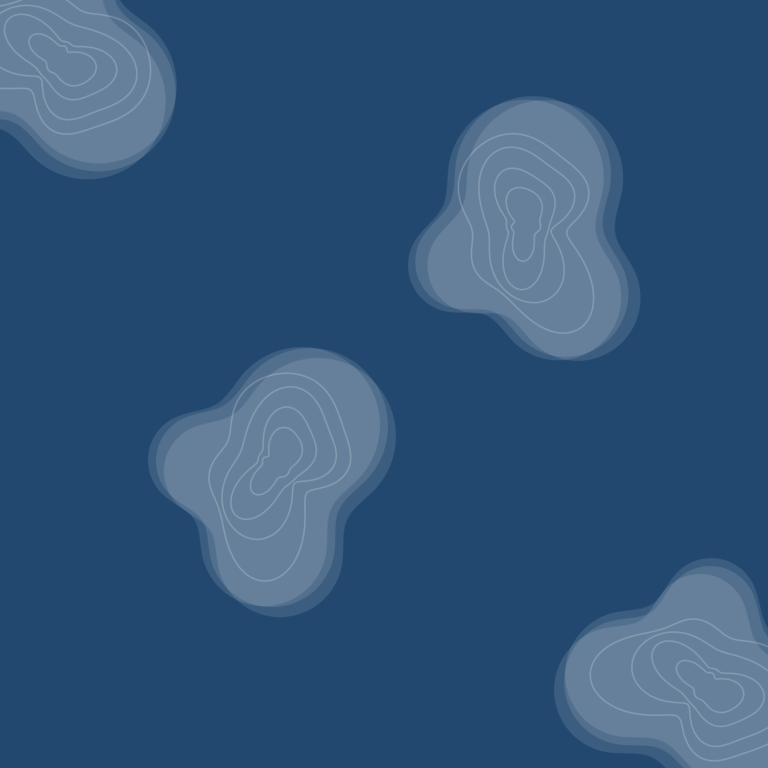
Give the GLSL for this pattern, as a three.js fragment shader.

```glsl
// Pale translucent islands on deep blue, each with four nested contour lines.
// One island is three shifted smooth unions of circles; its contours are polar
// curves built from a few harmonics. A loop places rotated copies of it.

#define UNITS 768.0        // island drawing units across the canvas
#define SOFTNESS 0.8       // half width of a smoothed edge, in units
#define BLEND 46.0         // rounding of the necks between lobes
#define LINE_HALF 0.75     // half width of a contour line
#define LAYER_ALPHA 0.115
#define LINE_ALPHA 0.21
#define SEA vec3(0.133, 0.282, 0.435)
#define MIST vec3(1.0)

varying vec2 vUv;

float cover(float d) {
  return 1.0 - smoothstep(-SOFTNESS, SOFTNESS, d);
}

float smoothUnion(float a, float b) {
  float h = max(BLEND - abs(a - b), 0.0) / BLEND;
  return min(a, b) - 0.25 * h * h * BLEND;
}

// Three-lobed island outline
float island(vec2 p) {
  float head = length(p - vec2(27.0, 38.0)) - 78.0;
  float foot = length(p - vec2(-11.0, -80.0)) - 63.0;
  float arm = length(p - vec2(-80.0, 3.0)) - 47.0;
  return smoothUnion(smoothUnion(head, foot), arm);
}

// Adds one harmonic to the four contour radii and to their slopes
void harmonic(float k, float angle, vec4 a, vec4 b, inout vec4 radius, inout vec4 slope) {
  float c = cos(k * angle);
  float s = sin(k * angle);
  radius += a * c + b * s;
  slope += k * (b * c - a * s);
}

// Coverage of the four contour lines, innermost in x
float contours(vec2 p) {
  float angle = atan(p.y, p.x);
  vec4 radius = vec4(22.5, 37.3, 56.5, 75.9);
  vec4 slope = vec4(0.0);
  harmonic(1.0, angle, vec4(3.5, 3.8, 2.0, 1.6), vec4(1.7, -0.1, 2.3, -2.4), radius, slope);
  harmonic(2.0, angle, vec4(-4.3, -8.3, -10.3, -16.8), vec4(10.5, 16.9, 17.5, 13.7), radius, slope);
  harmonic(3.0, angle, vec4(0.9, 4.5, 5.8, 5.0), vec4(-1.7, -3.8, 0.2, 6.2), radius, slope);
  harmonic(4.0, angle, vec4(-1.3, -1.1, 4.3, 9.6), vec4(-2.4, -3.3, -2.7, -1.0), radius, slope);
  harmonic(5.0, angle, vec4(0.1, 1.2, 1.7, -0.1), vec4(2.7, 3.3, -1.1, -5.0), radius, slope);

  // Dividing by the slope keeps the line width even
  vec4 steepness = slope / radius;
  vec4 d = abs(length(p) - radius) / sqrt(1.0 + steepness * steepness);
  float nearest = min(min(d.x, d.y), min(d.z, d.w));
  return cover(nearest - LINE_HALF);
}

void main() {
  // Each column: centre x, centre y, turn in radians
  mat4 poses = mat4(
    0.079, 0.924, -1.571, 0.0,
    0.682, 0.708, 0.576, 0.0,
    0.358, 0.397, 0.0, 0.0,
    0.922, 0.108, -1.571, 0.0);

  vec3 color = SEA;
  for (int i = 0; i < 4; i++) {
    vec4 pose = poses[i];
    float c = cos(pose.z);
    float s = sin(pose.z);
    vec2 q = (vUv - pose.xy) * UNITS;
    vec2 p = vec2(c * q.x + s * q.y, c * q.y - s * q.x);

    // Stacked veils, each shifted a little further
    for (int j = 0; j < 3; j++) {
      float n = float(j);
      vec2 shift = vec2(8.0 * n, -1.0 * n - 4.5 * n * (n - 1.0));
      color = mix(color, MIST, LAYER_ALPHA * cover(island(p - shift)));
    }
    color = mix(color, MIST, LINE_ALPHA * contours(p));
  }
  gl_FragColor = vec4(color, 1.0);
}
```
